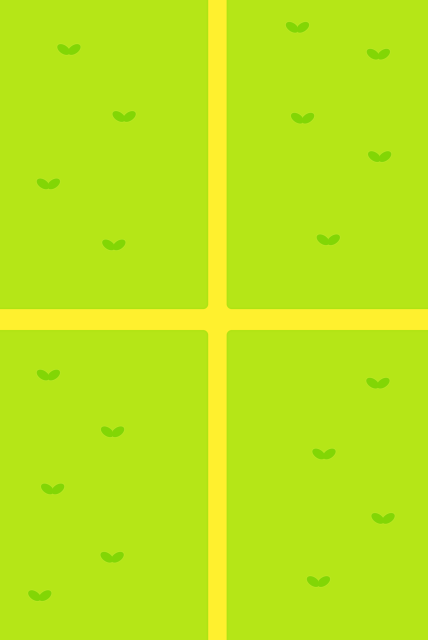
This texture is drawn by a WebGL 2 fragment shader. Its source:

```glsl
#version 300 es
precision highp float;
// A flat lawn split into four rounded blocks by two crossing yellow paths,
// with small two-leaf sprouts scattered over the grass.
// Paths are the outside of a mirrored rounded box; leaves are mirrored ellipses.

uniform vec2 u_resolution;
out vec4 outColor;

// Lengths are fractions of the canvas width; the canvas is ASPECT tall.
const float ASPECT = 1.5;

const vec3 GRASS = vec3(0.71, 0.90, 0.09);
const vec3 GRASS_SHADE = vec3(0.68, 0.89, 0.07);
const vec3 PATH = vec3(1.00, 0.94, 0.18);
const vec3 LEAF = vec3(0.51, 0.84, 0.02);
const vec3 LEAF_RIM = vec3(0.76, 0.92, 0.20);

const vec2 CROSSING = vec2(0.508, 0.751);
const vec2 PATH_HALF = vec2(0.0215, 0.0245);
const float CORNER_RADIUS = 0.012;
const float SHADE_WIDTH = 0.006;

const vec2 LEAF_OFFSET = vec2(0.0123, 0.0);
const vec2 LEAF_RADII = vec2(0.0168, 0.0100);
const float LEAF_TILT = 0.61;
const float RIM_WIDTH = 0.0015;
const float RIM_STRENGTH = 0.55;

const int SPROUT_COUNT = 18;
const vec2 SPROUTS[SPROUT_COUNT] = vec2[](
    vec2(0.161, 1.384), vec2(0.290, 1.227), vec2(0.113, 1.069),
    vec2(0.266, 0.926), vec2(0.695, 1.436), vec2(0.884, 1.373),
    vec2(0.707, 1.223), vec2(0.887, 1.133), vec2(0.767, 0.938),
    vec2(0.113, 0.621), vec2(0.263, 0.488), vec2(0.123, 0.354),
    vec2(0.262, 0.194), vec2(0.093, 0.104), vec2(0.883, 0.602),
    vec2(0.757, 0.436), vec2(0.895, 0.285), vec2(0.744, 0.137));

// Coverage of a shape whose signed distance is negative inside.
float fill(float dist, float pixel) {
    return 1.0 - smoothstep(-0.7 * pixel, 0.7 * pixel, dist);
}

// Negative on the grass, positive on the paths.
float grassDistance(vec2 p) {
    vec2 q = CORNER_RADIUS + PATH_HALF - abs(p - CROSSING);
    return length(max(q, 0.0)) + min(max(q.x, q.y), 0.0) - CORNER_RADIUS;
}

// First-order distance to an axis-aligned ellipse.
float ellipseDistance(vec2 p, vec2 radii) {
    float k = length(p / radii);
    return k * (k - 1.0) / max(length(p / (radii * radii)), 0.001);
}

// Two leaves mirrored about the stem, outer tips raised.
float sproutDistance(vec2 p) {
    p.x = abs(p.x);
    p -= LEAF_OFFSET;
    float c = cos(LEAF_TILT);
    float s = sin(LEAF_TILT);
    return ellipseDistance(vec2(c * p.x + s * p.y, c * p.y - s * p.x), LEAF_RADII);
}

void main() {
    vec2 p = gl_FragCoord.xy / u_resolution * vec2(1.0, ASPECT);
    float pixel = 1.0 / u_resolution.x;

    // Grass, a little deeper beside the paths
    float grass = grassDistance(p);
    vec3 color = mix(GRASS, GRASS_SHADE, smoothstep(-SHADE_WIDTH, 0.0, grass));

    // Sprouts with a thin pale rim
    float sprout = 1.0;
    for (int i = 0; i < SPROUT_COUNT; i++) {
        sprout = min(sprout, sproutDistance(p - SPROUTS[i]));
    }
    color = mix(color, LEAF_RIM, RIM_STRENGTH * fill(sprout - RIM_WIDTH, pixel));
    color = mix(color, LEAF, fill(sprout, pixel));

    // Paths
    color = mix(PATH, color, fill(grass, pixel));
    outColor = vec4(color, 1.0);
}
```
